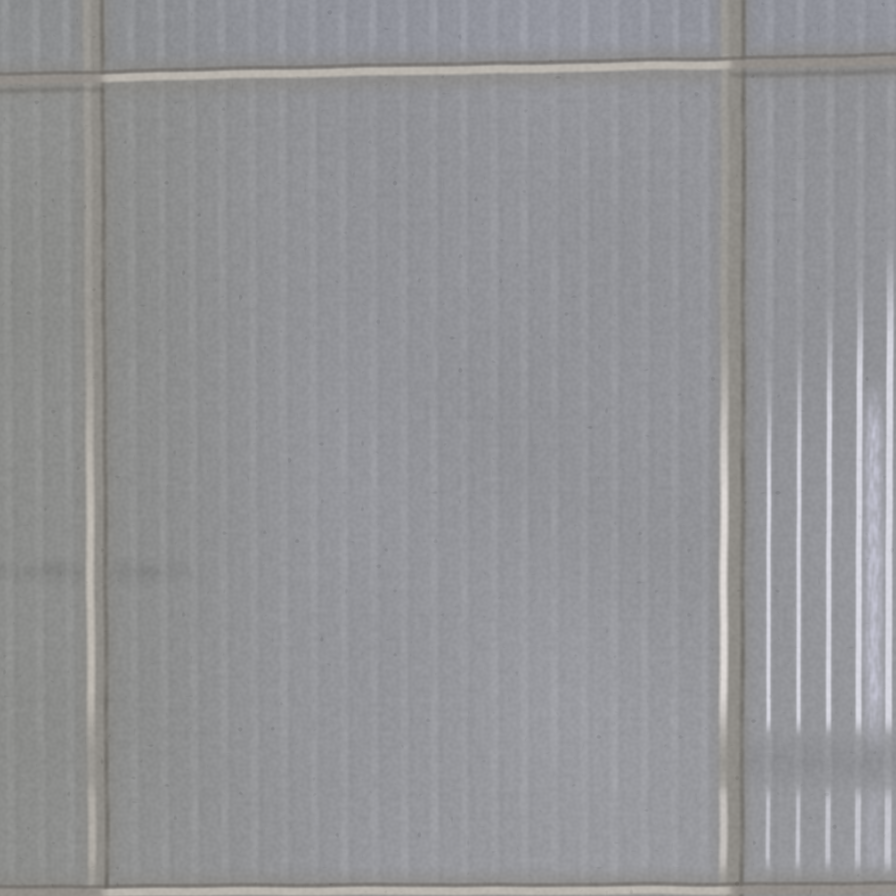
Write a WebGL 2 fragment shader that draws this texture.

```glsl
#version 300 es
precision highp float;
// Grey ribbed wall tiles with beige grout, fine grain and window glints on the right.

uniform vec2 u_resolution;
out vec4 fragColor;

vec2 gradient(vec2 cell) {
    vec3 h = fract(cell.xyx * vec3(0.1031, 0.1030, 0.0973));
    h += dot(h, h.yzx + 33.33);
    float angle = 6.2832 * fract((h.x + h.y) * h.z);
    return vec2(cos(angle), sin(angle));
}

float gradientNoise(vec2 p) {
    vec2 i = floor(p), f = fract(p);
    vec2 w = f * f * f * (f * (f * 6.0 - 15.0) + 10.0);
    vec2 e = vec2(1.0, 0.0);
    float low = mix(dot(gradient(i), f), dot(gradient(i + e), f - e), w.x);
    float high = mix(dot(gradient(i + e.yx), f - e.yx), dot(gradient(i + 1.0), f - 1.0), w.x);
    return mix(low, high, w.y);
}

// Soft-edged band of a given half width around d = 0
float band(float d, float halfWidth, float soft) {
    return 1.0 - smoothstep(halfWidth - soft, halfWidth + soft, abs(d));
}

// Soft interval from a to b
float span(float x, float a, float b, float soft) {
    return smoothstep(a - soft, a + soft, x) * (1.0 - smoothstep(b - soft, b + soft, x));
}

void main() {
    vec2 p = gl_FragCoord.xy / u_resolution;

    // Slightly skewed tile grid
    vec2 wobble = 0.0015 * vec2(gradientNoise(vec2(p.y * 14.0, 3.5)), gradientNoise(vec2(p.x * 14.0, 8.5)));
    vec2 grid = vec2((p.x - 0.108 + 0.007 * (p.y - 0.5) * (1.0 - 1.6 * p.x)) / 0.71,
                     (p.y - 0.004 - 0.003 * p.x) / (0.907 + 0.018 * p.x));
    vec2 tile = floor(grid);
    vec2 joint = (fract(grid + 0.5) - 0.5) * vec2(0.71, 0.915) + wobble;
    float rightTile = step(0.5, tile.x), topTile = step(0.5, tile.y);

    // Glaze: warm on the left, cooler and lighter towards the lower right
    vec3 color = mix(vec3(0.545, 0.548, 0.54), vec3(0.57, 0.574, 0.592), smoothstep(0.0, 0.45, p.x));
    color += 0.03 * (1.0 - smoothstep(0.0, 0.6, p.y)) * smoothstep(0.0, 0.7, p.x);
    color += topTile * vec3(0.0, 0.004, 0.018);
    color += 0.025 * gradientNoise(p * 4.0 + 7.0) * vec3(1.0, 1.0, 1.2);

    // Vertical ribs, faint and broken
    float ribPhase = fract(grid.x) * 0.71 / 0.0336 - 0.2;
    float rib = (fract(ribPhase + 0.5) - 0.5) * 0.0336;
    float ribFade = 0.75 + 0.7 * gradientNoise(vec2(floor(ribPhase + 0.5) * 3.7, p.y * 18.0));
    color += (0.027 + 0.012 * max(rightTile, topTile)) * ribFade * band(rib, 0.004, 0.003);
    color -= 0.01 * band(rib - 0.008, 0.003, 0.003);

    // Smudges across the left and right tiles
    float smudge = band(p.y - 0.362, 0.009, 0.012) * (1.0 - smoothstep(0.18, 0.26, p.x));
    smudge *= 0.7 + gradientNoise(p * vec2(45.0, 20.0));
    color -= 0.045 * smudge;
    color -= 0.03 * rightTile * band(p.y - 0.15, 0.02, 0.02);

    // Reflected window: long streaks on the right ribs, cut by a crossbar
    float streakTop = 0.58 + 1.1 * max(p.x - 0.86, 0.0);
    float upper = smoothstep(0.175, 0.2, p.y) * (1.0 - smoothstep(streakTop - 0.13, streakTop + 0.02, p.y));
    float lower = 0.65 * span(p.y, 0.035, 0.115, 0.012);
    float glint = (upper + lower) * rightTile * step(0.5, ribPhase);
    float streakWidth = 0.0022 + 0.014 * max(p.x - 0.89, 0.0);
    float streak = band(rib + 0.001 * gradientNoise(vec2(p.y * 12.0, 2.0)), streakWidth, 0.0018);
    color = mix(color, vec3(0.88, 0.88, 0.92), 0.85 * glint * streak);
    float glare = band(p.x - 0.975 - 0.003 * gradientNoise(vec2(p.y * 20.0, 5.0)), 0.008, 0.008);
    glare *= span(p.y, 0.19, 0.55, 0.04) + 0.5 * lower;
    color = mix(color, vec3(0.82, 0.82, 0.89), rightTile * glare * (0.6 + 0.4 * gradientNoise(p * vec2(220.0, 60.0))));

    // Warm, dull tile edges
    float edge = min(abs(joint.x), abs(joint.y));
    color = mix(color, vec3(0.54, 0.53, 0.51), 0.55 * (1.0 - smoothstep(0.008, 0.03, edge)));

    // Upright joints: grout, dark right crack, bright left bevel
    float column = floor(grid.x + 0.5);
    float wear = 0.8 + 0.5 * gradientNoise(vec2(p.y * 30.0, column * 5.3));
    color = mix(color, vec3(0.56, 0.55, 0.53), band(joint.x, 0.011, 0.003));
    color = mix(color, vec3(0.41, 0.4, 0.38), 0.75 * wear * band(joint.x - 0.009 - 0.002 * column, 0.0025, 0.0025));
    float bevel = band(joint.x + 0.008 + 0.002 * column, 0.004, 0.003);
    float shine = smoothstep(0.15, 0.24, p.y) * (1.0 - smoothstep(0.42, 0.66, p.y));
    shine += 0.6 * span(p.y, 0.03, 0.12, 0.015);
    vec3 bevelLight = mix(vec3(0.76, 0.74, 0.71), vec3(0.9, 0.88, 0.87), column);
    color = mix(color, vec3(0.63, 0.62, 0.6), 0.7 * bevel);
    color = mix(color, bevelLight, 0.9 * shine * bevel);

    // Level joints: pale grout under a thin crack, brightest along the middle tile
    float middle = span(p.x, 0.115, 0.815, 0.008);
    float level = band(joint.y, 0.0045, 0.0025);
    color = mix(color, mix(vec3(0.58, 0.56, 0.54), vec3(0.75, 0.73, 0.7), middle), 0.9 * level);
    color = mix(color, vec3(0.42, 0.4, 0.38), 0.6 * band(joint.y - 0.007, 0.002, 0.002));
    color -= 0.06 * (1.0 - middle) * band(joint.y + 0.012, 0.003, 0.003);

    // Fine grain and sparse dark specks
    float grain = gradientNoise(p * 190.0) + 0.6 * gradientNoise(p * 85.0 + 31.0);
    color += 0.028 * grain;
    color -= 0.05 * smoothstep(0.42, 0.65, gradientNoise(p * 110.0 + 57.0));

    fragColor = vec4(clamp(color, 0.0, 1.0), 1.0);
}
```
